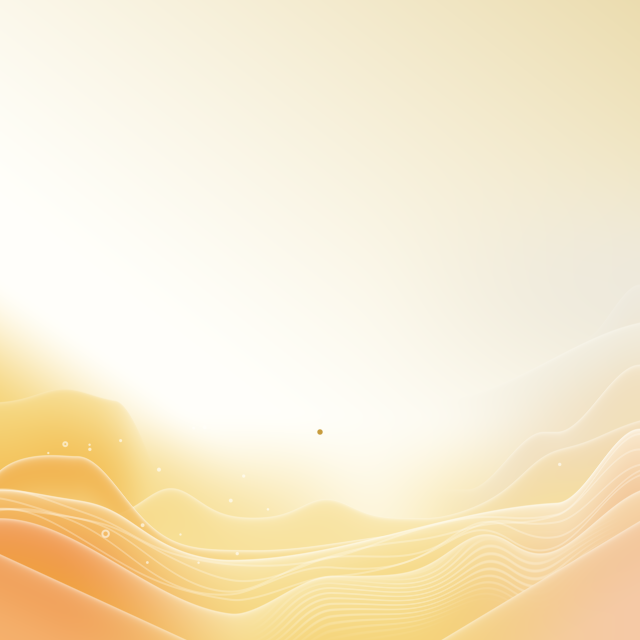
Write a WebGL 1 fragment shader that draws this background.

```glsl
precision highp float;
// Soft golden waves with pale crests beneath a cream sky, with fine mesh and droplets.
uniform vec2 u_resolution;

const vec3 WHITE = vec3(1.0, 0.998, 0.98);
const vec3 TAN = vec3(0.92, 0.86, 0.68);
const vec3 MIST = vec3(0.925, 0.91, 0.87);
const vec3 GOLD = vec3(0.96, 0.83, 0.47);
const vec3 HONEY = vec3(0.97, 0.88, 0.60);
const vec3 AMBER = vec3(0.94, 0.66, 0.23);
const vec3 ORANGE = vec3(0.94, 0.58, 0.29);
const vec3 PEACH = vec3(0.95, 0.77, 0.59);
const vec3 SAND = vec3(0.94, 0.87, 0.74);
const vec3 BRONZE = vec3(0.78, 0.61, 0.24);
const float CREST_WIDTH = 0.0035;
const float FADE_DEPTH = 0.13;
const float MESH_PITCH = 0.0085;
const int FILAMENTS = 5;
const int DROPLETS = 16;

float pixel;

float bump(float x, float center, float width) {
  float t = (x - center) / width;
  return exp(-t * t);
}

float fall(float a, float b, float x) { return 1.0 - smoothstep(a, b, x); }

float hash(float n) {
  n = fract(n * 0.1031);
  n *= n + 33.33;
  return fract(n * (n + n));
}

// Thin line of soft width around zero distance.
float stroke(float d, float width) {
  return 1.0 - smoothstep(width, width + 1.5 * pixel, abs(d));
}

// Colour across the canvas: left, middle, right.
vec3 across(float x, vec3 a, vec3 b, vec3 c) {
  return mix(mix(a, b, smoothstep(0.08, 0.42, x)), c, smoothstep(0.6, 1.0, x));
}

// Body below a crest that fades to a paler foot, with a bright rim.
vec3 wave(vec3 col, float depth, vec3 body, vec3 foot, float alpha, float rim) {
  float cover = smoothstep(-pixel, pixel, depth) * alpha;
  vec3 fill = mix(body, foot, smoothstep(0.0, FADE_DEPTH, depth));
  float below = max(depth, 0.0);
  float shine = 0.65 * exp(-below / CREST_WIDTH) + 0.35 * exp(-below / (6.0 * CREST_WIDTH));
  return mix(col, mix(fill, WHITE, rim * shine), cover);
}

vec3 sky(vec2 p) {
  float shade = clamp((p.y - 0.45) * 0.9 + (p.x - 0.3) * 0.7, 0.0, 1.0);
  vec3 col = mix(WHITE, TAN, pow(shade, 1.25));
  col = mix(col, MIST, 0.75 * smoothstep(0.55, 1.0, p.x) * bump(p.y, 0.55, 0.14));
  float glow = smoothstep(0.0, 0.23, 0.57 - 0.7 * p.x - p.y) * fall(0.25, 0.5, p.x);
  col = mix(col, GOLD, glow);
  float low = fall(0.17, 0.36, p.y) * (1.0 - 0.6 * bump(p.x, 0.58, 0.12));
  return mix(col, HONEY, 0.85 * low);
}

void main() {
  vec2 p = gl_FragCoord.xy / u_resolution;
  pixel = 1.0 / min(u_resolution.x, u_resolution.y);
  float x = p.x;
  vec3 col = sky(p);

  // Hazy hills at the right
  float h = 0.47 + 0.085 * smoothstep(0.91, 1.0, x);
  col = wave(col, h - p.y, MIST, SAND, 0.4 * smoothstep(0.88, 0.98, x), 0.5);
  h = 0.375 + 0.125 * smoothstep(0.68, 1.04, x);
  col = wave(col, h - p.y, vec3(0.94, 0.92, 0.86), SAND, 0.75 * smoothstep(0.66, 0.92, x), 0.6);
  h = 0.235 + 0.09 * smoothstep(0.73, 0.85, x) + 0.105 * smoothstep(0.87, 1.0, x);
  col = wave(col, h - p.y, SAND, vec3(0.95, 0.88, 0.72), 0.8 * smoothstep(0.66, 0.86, x), 0.75);

  // Hazy hill at the left
  h = 0.37 + 0.022 * bump(x, 0.1, 0.06) - 0.17 * smoothstep(0.18, 0.29, x);
  col = wave(col, h - p.y, GOLD, vec3(0.95, 0.73, 0.30), 0.75 * fall(0.14, 0.26, x), 0.5);

  // Middle swells
  h = 0.19 + 0.047 * bump(x, 0.267, 0.06) + 0.03 * bump(x, 0.51, 0.055)
    + 0.02 * bump(x, 0.85, 0.05) + 0.16 * smoothstep(0.66, 1.05, x);
  col = wave(col, h - p.y, across(x, GOLD, HONEY, vec3(0.94, 0.84, 0.68)), HONEY, 0.85, 0.7);
  h = 0.14 + 0.147 * bump(x, 0.12, 0.1) + 0.09 * fall(0.0, 0.12, x)
    + 0.03 * smoothstep(0.4, 0.7, x);
  col = wave(col, h - p.y, across(x, AMBER, GOLD, SAND), HONEY, 0.9, 0.85);

  // Long foreground swells
  float upper = 0.125 + 0.11 * fall(0.0, 0.36, x) + 0.02 * bump(x, 0.17, 0.07)
    + 0.09 * smoothstep(0.36, 0.9, x) + 0.115 * smoothstep(0.87, 1.0, x);
  col = wave(col, upper - p.y, across(x, vec3(0.95, 0.71, 0.33), HONEY, vec3(0.97, 0.88, 0.75)),
    across(x, ORANGE, GOLD, PEACH), 0.95, 0.95);
  float lower = 0.04 + 0.15 * fall(0.0, 0.38, x) + 0.06 * smoothstep(0.36, 0.52, x)
    + 0.065 * bump(x, 0.76, 0.08) + 0.14 * smoothstep(0.8, 1.03, x);
  col = wave(col, lower - p.y, across(x, ORANGE, HONEY, vec3(0.96, 0.82, 0.63)),
    across(x, AMBER, GOLD, PEACH), 0.9, 0.75);

  // Filaments between the two long swells
  for (int i = 1; i <= FILAMENTS; i++) {
    float t = float(i) / float(FILAMENTS + 1);
    float thread = mix(upper, lower, t) + 0.008 * sin(x * 19.0 + t * 9.0);
    col = mix(col, WHITE, 0.28 * stroke(p.y - thread, 0.0004));
  }

  // Fine mesh on the lower swell
  float depth = lower - p.y + 0.012 * sin(x * 12.0 + p.y * 25.0);
  float cell = (fract(depth / MESH_PITCH) - 0.5) * MESH_PITCH;
  float meshArea = smoothstep(0.38, 0.5, x) * fall(0.84, 0.98, x)
    * smoothstep(0.0, 0.02, lower - p.y) * fall(0.05, 0.11, lower - p.y);
  col = mix(col, WHITE, 0.3 * meshArea * stroke(cell, 0.0004));

  // Front slopes in the corners
  h = max(0.134 - 0.46 * x, 0.186 - 0.6 * (1.0 - x));
  col = wave(col, h - p.y, across(x, vec3(0.94, 0.61, 0.33), GOLD, PEACH),
    across(x, vec3(0.96, 0.69, 0.43), GOLD, vec3(0.96, 0.79, 0.65)), 0.95, 0.65);

  // Scattered droplets, two rings and the central bead
  for (int i = 0; i < DROPLETS; i++) {
    float n = float(i) * 7.0 + 3.0;
    float side = step(0.7, hash(n));
    vec2 spot = vec2(mix(0.03, 0.8, side) + hash(n + 1.0) * mix(0.4, 0.18, side),
      0.1 + 0.25 * hash(n + 2.0));
    col = mix(col, WHITE, 0.65 * stroke(length(p - spot), 0.0005 + 0.0015 * hash(n + 3.0)));
  }
  col = mix(col, WHITE, 0.6 * stroke(length(p - vec2(0.165, 0.166)) - 0.005, 0.0004));
  col = mix(col, WHITE, 0.6 * stroke(length(p - vec2(0.102, 0.306)) - 0.003, 0.0004));
  col = mix(col, BRONZE, stroke(length(p - vec2(0.5, 0.325)), 0.003));

  gl_FragColor = vec4(col, 1.0);
}
```
